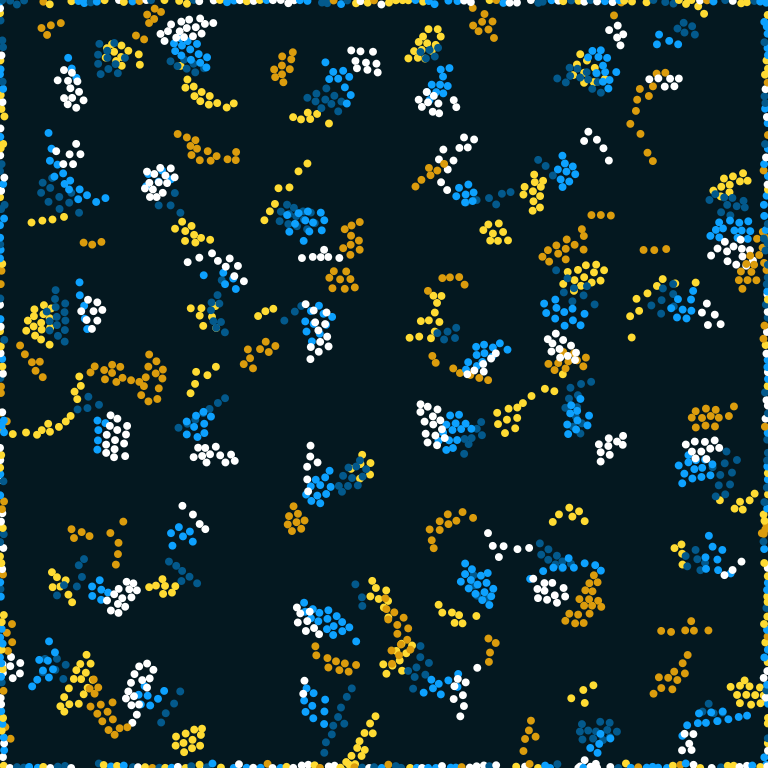
A WebGL 1 fragment shader for this pattern:

```glsl
precision highp float;
// Flocks of small round grains on a dark ground. A jittered grid places flocks;
// each holds five oval or curved patches, one per colour, filled with a loose
// staggered lattice of dots. A crowded row of mixed dots lines the canvas rim.

uniform vec2 u_resolution;

#define FLOCKS 6.0          // flocks across the canvas
#define FLOCK_JITTER 0.5    // wander of a flock, in flock cells
#define DOT_RADIUS 0.0051
#define DOT_SPACING 0.0117  // tightest lattice step
#define DOT_JITTER 0.36     // wander of a dot, in lattice steps
#define PATCH_SIZE 0.0205   // mean radius of a patch
#define PATCH_GAP 0.028     // distance between neighbouring patches
#define RIM_SPACING 0.0088
#define GROUND vec3(0.014, 0.096, 0.125)

vec2 hash2(vec2 s) {
  vec3 q = fract(s.xyx * vec3(0.1031, 0.1030, 0.0973));
  q += dot(q, q.yzx + 33.33);
  return fract((q.xx + q.yz) * q.zy);
}

vec2 direction(float angle) { return vec2(cos(angle), sin(angle)); }

vec3 grainColour(float k) {
  if (k < 0.5) return vec3(1.0, 0.86, 0.20);   // yellow
  if (k < 1.5) return vec3(0.01, 0.35, 0.55);  // deep blue
  if (k < 2.5) return vec3(0.05, 0.63, 1.0);   // bright blue
  if (k < 3.5) return vec3(1.0);               // white
  return vec3(0.86, 0.61, 0.05);               // ochre
}

float disc(vec2 offset) {
  return clamp((DOT_RADIUS - length(offset)) * u_resolution.y + 0.5, 0.0, 1.0);
}

// Coverage of the dots in one patch; p is in the patch's own axes.
float patchDots(vec2 p, vec2 radii, float bend, float spacing, vec2 seed) {
  if (length(p) > radii.x * 1.5 + 0.02) return 0.0;
  vec2 pitch = spacing * vec2(1.0, 0.88);
  float cover = 0.0;
  float firstRow = floor(p.y / pitch.y);
  for (int j = 0; j < 2; j++) {
    float row = firstRow + float(j);
    float stagger = 0.5 * mod(row, 2.0);
    float firstColumn = floor(p.x / pitch.x - stagger);
    for (int i = 0; i < 2; i++) {
      vec2 id = vec2(firstColumn + float(i), row);
      vec2 h = hash2(id + seed);
      vec2 chance = hash2(id + seed + 71.0);
      vec2 dot0 = (id + vec2(stagger, 0.0) + (h - 0.5) * DOT_JITTER) * pitch;
      float arc = bend * (dot0.x * dot0.x - 0.33 * radii.x * radii.x);
      float reach = length(vec2(dot0.x, dot0.y - arc) / radii);
      float limit = 0.9 + 0.2 * chance.x + 0.4 * pow(chance.y, 9.0);
      if (reach < limit && h.x > 0.05) cover = max(cover, disc(p - dot0));
    }
  }
  return cover;
}

// Five patches: four side by side, the ochre one apart from them.
void paintFlock(vec2 p, vec2 cell, inout vec3 colour) {
  vec2 h = hash2(cell + 11.0);
  vec2 centre = (cell + 0.5 + (h - 0.5) * FLOCK_JITTER) / FLOCKS;
  if (length(p - centre) > 0.19) return;
  float heading = 6.2832 * hash2(cell + 29.0).x;
  for (int i = 0; i < 5; i++) {
    float k = float(i);
    vec2 seed = cell * 37.0 + k * vec2(113.0, 59.0);
    vec2 a = hash2(seed + 3.0);
    vec2 b = hash2(seed + 17.0);
    vec2 c = hash2(seed + 43.0);
    float turn = heading + (a.x - 0.5) * 1.5;
    vec2 place = direction(heading + 1.5708) * (k - 1.5) * PATCH_GAP;
    place += (c - 0.5) * 0.03;
    float stretch = 1.2 + 1.8 * a.y + 4.5 * step(0.87, b.x);
    if (i == 4) {
      float side = heading + (a.x - 0.5) * 2.0 + 3.1416 * step(0.5, c.x);
      place = direction(side) * (0.066 + 0.022 * c.y);
      turn = side + 1.5708 + (b.y - 0.5) * 1.2;
      stretch += 0.5;
    }
    vec2 axis = direction(turn);
    vec2 q = p - centre - place;
    q = vec2(dot(q, axis), dot(q, vec2(-axis.y, axis.x)));
    float size = PATCH_SIZE * (0.72 + 0.5 * b.y);
    vec2 radii = size * vec2(sqrt(stretch), inversesqrt(stretch));
    float bend = (c.x - 0.5) * 24.0;
    float spacing = DOT_SPACING * (1.0 + 0.35 * c.y * c.y);
    float cover = patchDots(q, radii, bend, spacing, seed);
    colour = mix(colour, grainColour(k), cover);
  }
}

// Row of mixed dots; p.x runs along the rim, p.y is the distance from it.
void paintRim(vec2 p, float side, inout vec3 colour) {
  if (p.y > 0.02) return;
  float base = floor(p.x / RIM_SPACING);
  for (int i = -1; i <= 1; i++) {
    float id = base + float(i);
    vec2 h = hash2(vec2(id, side * 53.0));
    vec2 g = hash2(vec2(id + 191.0, side * 31.0));
    vec2 centre = vec2((id + 0.3 + 0.4 * h.x) * RIM_SPACING, 0.006 * g.x * g.x);
    float cover = disc(p - centre) * step(0.12, g.y);
    colour = mix(colour, grainColour(floor(h.y * 4.4)), cover);
  }
}

void main() {
  vec2 p = gl_FragCoord.xy / u_resolution.y;
  vec2 canvas = u_resolution / u_resolution.y;
  vec3 colour = GROUND;
  vec2 home = floor(p * FLOCKS);
  for (int y = -1; y <= 1; y++)
    for (int x = -1; x <= 1; x++)
      paintFlock(p, home + vec2(float(x), float(y)), colour);
  vec2 far = step(0.5 * canvas, p);
  vec2 rim = min(p, canvas - p);
  paintRim(vec2(p.y, rim.x), 1.0 + far.x, colour);
  paintRim(vec2(p.x, rim.y), 3.0 + far.y, colour);
  gl_FragColor = vec4(colour, 1.0);
}
```
